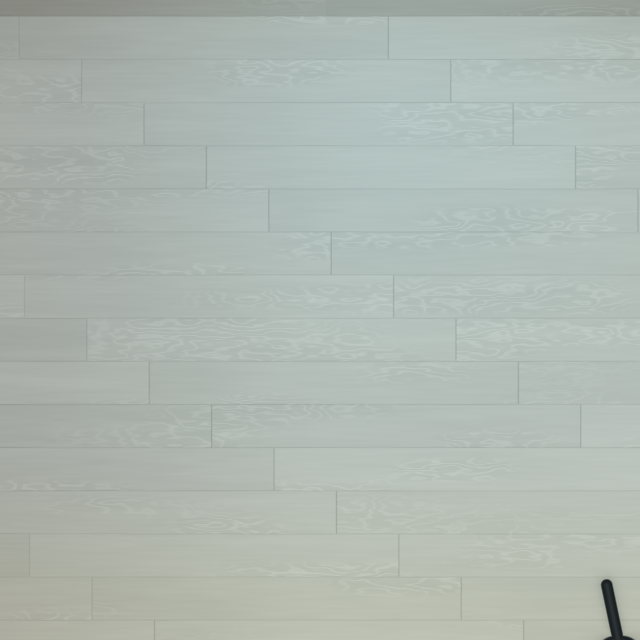
This texture is drawn by a Shadertoy shader. Its source:

```glsl
// Pale grey wood plank floor with stepped joints, soft daylight and a dark rod in the corner.

// Layout, in canvas units measured from the top left
const float ROW_HEIGHT   = 0.0674;
const float FIRST_SEAM   = 0.0254;
const float PLANK_LENGTH = 0.5768;
const float FIRST_JOINT  = 0.6068;
const float ROW_SHIFT    = 0.0975;
const float SEAM_HALF    = 0.0008;

// Strengths
const float SEAM_DARK   = 0.055;
const float JOINT_DARK  = 0.10;
const float PLANK_VARY  = 0.022;
const float GRAIN_DEPTH = 0.035;
const float FIGURE_GAIN = 0.035;

// Colours
const vec3 SHADE_GREY = vec3(0.650, 0.668, 0.645);
const vec3 LIT_GREY   = vec3(0.715, 0.750, 0.725);
const vec3 COOL_GLOW  = vec3(-0.012, 0.018, 0.034);
const vec3 WARM_EDGE  = vec3(0.015, 0.000, -0.030);
const vec3 TOP_SHADE  = vec3(0.075, 0.085, 0.090);
const vec3 ROD_COLOR  = vec3(0.110, 0.130, 0.140);

// Rod ends and radius, origin at the lower left
const vec2 ROD_TIP     = vec2(0.948, 0.086);
const vec2 ROD_FOOT    = vec2(0.967, -0.005);
const float ROD_RADIUS = 0.0088;

float hash(vec2 p) {
    return fract(sin(dot(p, vec2(127.1, 311.7))) * 43758.5453);
}

float noise(vec2 p) {
    vec2 i = floor(p), f = fract(p);
    f = f * f * (3.0 - 2.0 * f);
    return mix(mix(hash(i), hash(i + vec2(1, 0)), f.x),
               mix(hash(i + vec2(0, 1)), hash(i + vec2(1, 1)), f.x), f.y);
}

float fbm(vec2 p) {
    float sum = 0.0, amp = 0.5;
    for (int i = 0; i < 4; i++) {
        sum += amp * noise(p);
        p = p * 2.03 + 17.3;
        amp *= 0.5;
    }
    return sum;
}

float line(float dist, float px) {
    return 1.0 - smoothstep(SEAM_HALF - px, SEAM_HALF + px, dist);
}

// Distance to the nearest whole number
float toEdge(float v) {
    return abs(v - floor(v + 0.5));
}

// Broad light: shaded left and top, cool glow above, warm lower edge
vec3 daylight(vec2 uv) {
    vec3 c = mix(SHADE_GREY, LIT_GREY, smoothstep(-0.05, 0.62, uv.x + 0.12 * (0.5 - uv.y)));
    vec2 g = (uv - vec2(0.62, 0.78)) / vec2(0.42, 0.30);
    c += COOL_GLOW * exp(-dot(g, g));
    c += WARM_EDGE * smoothstep(0.35, 0.0, uv.y);
    float corner = 0.35 + 0.65 * smoothstep(0.2, 0.6, abs(uv.x - 0.5));
    c -= TOP_SHADE * 0.65 * corner * smoothstep(0.82, 1.0, uv.y);
    return c;
}

// Fine streaks plus pale arched figure in patches
float woodGrain(vec2 p, float seed) {
    vec2 q = p + seed * vec2(31.0, 17.0);
    float broad = fbm(q * vec2(5.0, 55.0)) - 0.47;
    float fine = noise(q * vec2(22.0, 260.0)) - 0.5;
    float warp = fbm(q * vec2(9.0, 32.0));
    float rings = pow(0.5 + 0.5 * sin(warp * 55.0 + q.y * 120.0), 3.0) - 0.3;
    float patches = smoothstep(0.50, 0.78, noise(q * vec2(4.5, 22.0) + 5.0));
    return GRAIN_DEPTH * (broad + 0.35 * fine) + FIGURE_GAIN * rings * patches;
}

float segmentDistance(vec2 p, vec2 a, vec2 b) {
    vec2 ab = b - a;
    return length(p - a - ab * clamp(dot(p - a, ab) / dot(ab, ab), 0.0, 1.0));
}

void mainImage(out vec4 fragColor, in vec2 fragCoord) {
    vec2 uv = fragCoord / iResolution.xy;
    float px = 1.0 / iResolution.y;
    vec2 p = vec2(uv.x, 1.0 - uv.y);

    // Plank cell
    float rowPos = (p.y - FIRST_SEAM) / ROW_HEIGHT;
    float row = floor(rowPos);
    float along = (p.x - FIRST_JOINT - ROW_SHIFT * row) / PLANK_LENGTH;
    float seed = hash(vec2(floor(along), row) + 3.7);

    // Tone and grain
    vec3 color = daylight(uv) + PLANK_VARY * (seed - 0.5);
    color += woodGrain(p, seed);

    // Shaded strip above the first seam
    color -= TOP_SHADE * (1.0 - smoothstep(-px, px, p.y - FIRST_SEAM));

    // Seams fade in and out; end joints are crisper
    float wear = 0.45 + 0.75 * noise(vec2(p.x * 12.0, row * 7.0));
    float seam = line(toEdge(rowPos) * ROW_HEIGHT, px) * wear;
    float jointWear = mix(0.35, 1.0, smoothstep(0.0, 0.35, uv.x)) * step(0.0, row);
    float joint = line(toEdge(along) * PLANK_LENGTH, px) * jointWear;
    color -= max(SEAM_DARK * seam, JOINT_DARK * joint);

    // Rod with a soft highlight and contact shadow
    float rod = segmentDistance(uv, ROD_TIP, ROD_FOOT) - ROD_RADIUS;
    rod = min(rod, length((uv - ROD_FOOT) / vec2(2.2, 1.0)) - 0.012);
    color *= 1.0 - 0.12 * exp(-max(rod, 0.0) * 160.0);
    vec3 rodTone = ROD_COLOR + 0.07 * smoothstep(-0.003, -ROD_RADIUS, rod);
    color = mix(color, rodTone, 1.0 - smoothstep(-px, px, rod));

    fragColor = vec4(color, 1.0);
}
```
